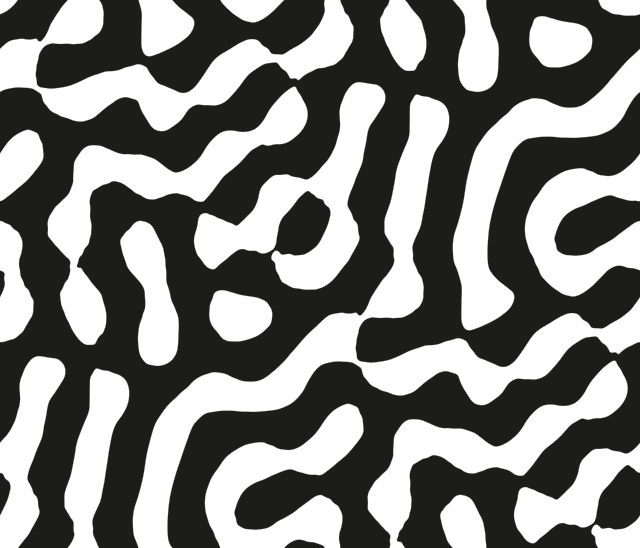
Give the GLSL for this pattern, as a WebGL 2 fragment shader.

```glsl
#version 300 es
precision highp float;
// Labyrinth of white worms and pebbles on near-black, like a Turing pattern.
// Plane waves of one wavelength are summed on two rings around each point: the
// inner ring excites and rounds the shapes, the outer inhibits and spaces them.

uniform vec2 u_resolution;
out vec4 fragColor;

const float TAU = 6.2831853;
const float ASPECT = 0.855;     // tile height over width
const float FREQUENCY = 9.2;    // stripes per tile width
const int INNER = 8;            // samples on the exciting ring
const int OUTER = 20;           // samples on the inhibiting ring
const int SAMPLES = INNER + OUTER;

// Integer hash of a wave vector, returned in 0..1
float hash(ivec2 cell) {
    uvec2 q = uvec2(cell + 64) * uvec2(1597334673u, 3812015801u);
    uint n = (q.x ^ q.y) * 1597334673u;
    n = (n ^ (n >> 15)) * 2246822519u;
    n ^= n >> 13;
    return float(n >> 8) / 16777216.0;
}

// Offset of a ring sample, in tile units
vec2 ringOffset(int i) {
    bool inner = i < INNER;
    float angle = TAU * float(i) / float(inner ? INNER : OUTER);
    float radius = (inner ? 0.2 : 0.58) / FREQUENCY;
    return radius * vec2(cos(angle), sin(angle) / ASPECT);
}

// Signed labyrinth value: positive inside the white shapes
float labyrinth(vec2 uv) {
    vec2 offsets[SAMPLES];
    float field[SAMPLES];
    for (int i = 0; i < SAMPLES; i++) {
        offsets[i] = ringOffset(i);
        field[i] = 0.0;
    }
    float energy = 0.0;

    // Whole-number waves wrap at the edges; even sums give a half-drop repeat
    for (int ky = 0; ky <= 8; ky++) {
        for (int kx = -10; kx <= 10; kx++) {
            vec2 wave = vec2(kx, ky);
            vec2 direction = wave / vec2(1.0, ASPECT);
            float size = length(direction);
            if (((kx + ky) & 1) != 0 || abs(size - FREQUENCY) > 1.2) continue;

            // Favour stripes that rise to the right
            float across = dot(direction / size, vec2(-0.77, 0.64));
            float weight = mix(0.5, 1.0, across * across);
            float phase = TAU * (dot(wave, uv) + hash(ivec2(kx, ky)));
            energy += 0.5 * weight * weight;
            for (int i = 0; i < SAMPLES; i++) {
                field[i] += weight * cos(phase + TAU * dot(wave, offsets[i]));
            }
        }
    }

    // Saturated excitation and lateral inhibition
    float gain = 1.8 * inversesqrt(energy);
    float excitation = 0.0;
    float inhibition = 0.0;
    for (int i = 0; i < SAMPLES; i++) {
        float activity = tanh(gain * field[i]);
        if (i < INNER) excitation += activity / float(INNER);
        else inhibition += activity / float(OUTER);
    }
    return excitation - 1.5 * inhibition - 0.13;
}

void main() {
    vec2 uv = gl_FragCoord.xy / u_resolution;
    float value = labyrinth(uv);

    // One-pixel smooth edge
    float slope = length(vec2(dFdx(value), dFdy(value)));
    float coverage = clamp(value / max(slope, 1e-5) / 1.2 + 0.5, 0.0, 1.0);

    vec3 ink = vec3(0.11, 0.11, 0.10);
    vec3 paper = vec3(1.0);
    fragColor = vec4(mix(ink, paper, coverage), 1.0);
}
```
